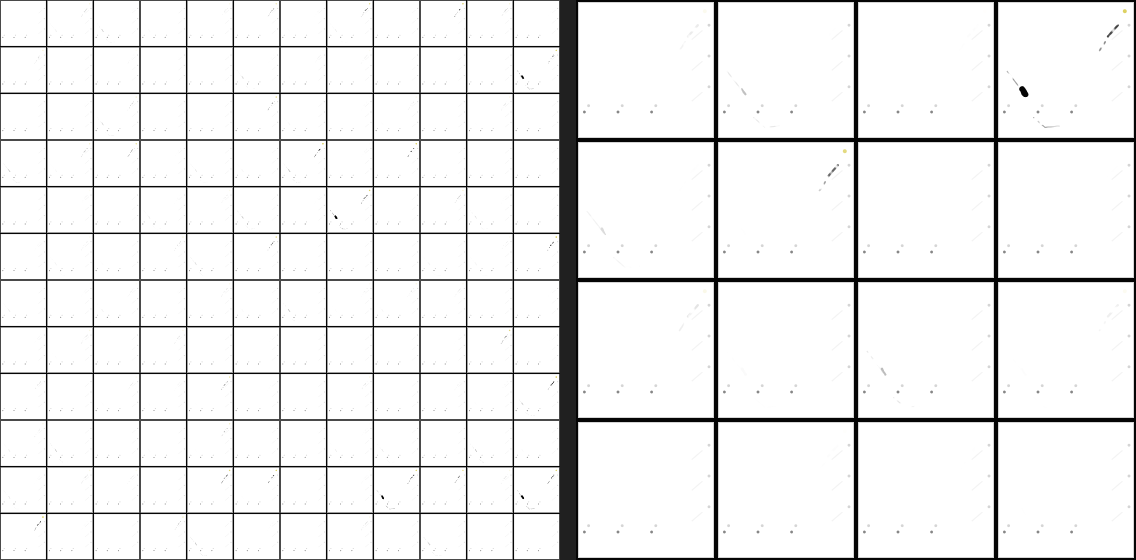
Left, the full canvas; right, a detail of the centre.
This pattern is drawn by a Shadertoy shader. Its source:

```glsl
#define CELLS 12.0
#define LINE_HALF 0.0155
#define DOT_RADIUS 0.010
#define DOT_INK 0.48
#define SPECK_INK 0.17
#define BLOB_SHARE 0.06
#define WEAR_POWER 5.0
#define INK vec3(0.02)
#define PAPER vec3(1.0)
#define YELLOW vec3(0.82, 0.76, 0.18)

float hash(vec2 p) {
    vec3 q = fract(vec3(p.xyx) * 0.1031);
    q += dot(q, q.yzx + 33.33);
    return fract((q.x + q.y) * q.z);
}

float gradientDot(vec2 corner, vec2 offset) {
    float angle = 6.2832 * hash(corner);
    return dot(vec2(cos(angle), sin(angle)), offset);
}

float gradientNoise(vec2 p) {
    vec2 i = floor(p), f = fract(p);
    vec2 u = f * f * (3.0 - 2.0 * f);
    vec2 e = vec2(0.0, 1.0);
    return mix(mix(gradientDot(i, f), gradientDot(i + e.yx, f - e.yx), u.x),
               mix(gradientDot(i + e.xy, f - e.xy), gradientDot(i + e.yy, f - e.yy), u.x), u.y);
}

float segment(vec2 p, vec2 a, vec2 b) {
    vec2 pa = p - a, ba = b - a;
    return length(pa - ba * clamp(dot(pa, ba) / dot(ba, ba), 0.0, 1.0));
}

float cover(float d, float px) {
    return clamp(0.5 - d / px, 0.0, 1.0);
}

// Faint marks shared by every cell
float commonMarks(vec2 p, float px) {
    float ink = 0.0;
    for (int i = 0; i < 3; i++) {
        float k = float(i);
        vec2 low = vec2(0.06 + 0.24 * k, 0.20);
        ink = max(ink, DOT_INK * cover(length(p - low) - DOT_RADIUS, px));
        ink = max(ink, SPECK_INK * cover(length(p - low - vec2(0.03, 0.045)) - DOT_RADIUS, px));
        vec2 side = vec2(0.95, 0.38 + 0.22 * k);
        ink = max(ink, SPECK_INK * cover(length(p - side) - DOT_RADIUS, px));
        float streak = segment(p, side - vec2(0.12, 0.10), side - vec2(0.05, 0.04));
        ink = max(ink, 0.05 * cover(streak - 0.004, px));
    }
    return ink;
}

// Broken diagonal stroke at the upper right
float strokeMark(vec2 p, float px, float breaks) {
    float d = segment(p, vec2(0.80, 0.74), vec2(0.87, 0.82));
    float tail = segment(p, vec2(0.74, 0.64), vec2(0.78, 0.70));
    return max(cover(d - 0.008, px), 0.6 * cover(tail - 0.006, px)) * breaks;
}

// Thin trailing curve at the lower left
float curveMark(vec2 p, float px, float breaks) {
    float d = segment(p, vec2(0.08, 0.49), vec2(0.18, 0.36));
    d = min(d, segment(p, vec2(0.27, 0.16), vec2(0.35, 0.09)));
    d = min(d, segment(p, vec2(0.35, 0.09), vec2(0.45, 0.10)));
    return 0.38 * cover(d - 0.004, px) * breaks;
}

void mainImage(out vec4 fragColor, in vec2 fragCoord) {
    vec2 grid = CELLS * fragCoord / iResolution.xy;
    vec2 id = floor(grid), p = fract(grid);
    float px = CELLS / iResolution.y;

    // Strength of the irregular marks in this cell
    float chance = hash(id + 17.0);
    float strong = step(1.0 - BLOB_SHARE, chance);
    float blobWear = max(strong, 0.5 * pow(chance, 2.0 * WEAR_POWER));
    float strokeWear = max(0.75 * strong, pow(hash(id + 71.0), WEAR_POWER));
    float rough = gradientNoise(grid * 26.0);
    float breaks = smoothstep(-0.25, 0.2, rough);

    float ink = commonMarks(p, px);
    ink = max(ink, strokeWear * strokeMark(p, px, breaks));
    ink = max(ink, blobWear * curveMark(p, px, breaks));
    float blob = segment(p, vec2(0.185, 0.365), vec2(0.21, 0.325));
    float blobRadius = mix(0.008, 0.02, strong) + 0.008 * rough;
    ink = max(ink, blobWear * cover(blob - blobRadius, px));

    vec3 color = mix(PAPER, INK, ink);
    float spot = cover(length(p - vec2(0.92, 0.92)) - 0.014, px);
    color = mix(color, YELLOW, spot * strokeWear);

    // Ruled grid
    vec2 edge = min(p, 1.0 - p);
    float rule = cover(min(edge.x, edge.y) - LINE_HALF, px);
    fragColor = vec4(mix(color, INK, rule), 1.0);
}
```
